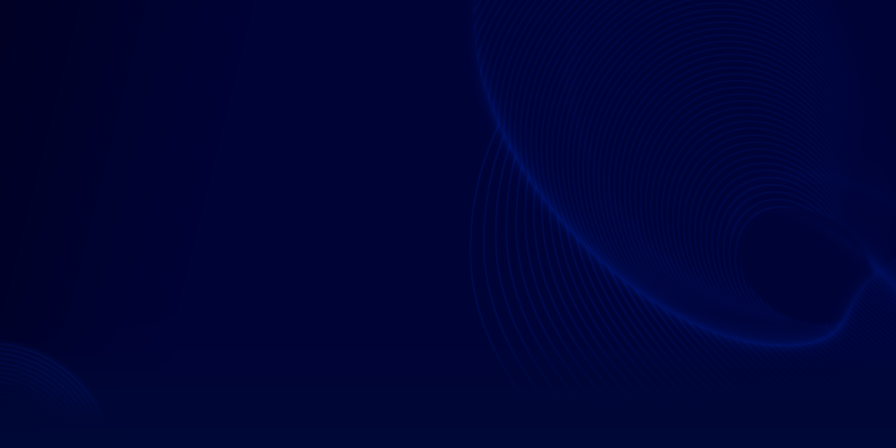
Write a Shadertoy shader that draws this background.

```glsl
#define LINE_WIDTH 0.0009
#define RIDGE_WIDTH 0.010
#define FAN_DENSITY 31.0
#define SHELL_DENSITY 84.0
#define CORNER_DENSITY 95.0
#define CURVE_STEPS 24
#define NIGHT vec3(0.0, 0.004, 0.140)
#define NAVY vec3(0.0, 0.010, 0.210)
#define DUSK vec3(0.0, 0.033, 0.215)
#define GLOW vec3(0.0, 0.075, 0.240)

vec2 bezier(vec2 a, vec2 b, vec2 c, vec2 d, float t) {
    float s = 1.0 - t;
    return s * s * s * a + 3.0 * s * t * (s * b + t * c) + t * t * t * d;
}

// Distance to a cubic curve in x, side of the curve in y (+1 is left)
vec2 curveDistance(vec2 p, vec2 a, vec2 b, vec2 c, vec2 d) {
    vec2 nearest = vec2(1e3, 1.0);
    vec2 start = a;
    for (int i = 1; i <= CURVE_STEPS; i++) {
        vec2 end = bezier(a, b, c, d, float(i) / float(CURVE_STEPS));
        vec2 along = end - start;
        vec2 rel = p - start;
        float h = clamp(dot(rel, along) / dot(along, along), 0.0, 1.0);
        float dist = length(rel - along * h);
        if (dist < nearest.x) {
            nearest = vec2(dist, along.x * rel.y - along.y * rel.x > 0.0 ? 1.0 : -1.0);
        }
        start = end;
    }
    return nearest;
}

// Thin lines at whole values of a field, averaged out where too dense
float contours(float field, float pixel) {
    float slope = max(fwidth(field), 1e-4);
    float dist = abs(fract(field + 0.5) - 0.5) / slope * pixel;
    float line = 1.0 - smoothstep(LINE_WIDTH, LINE_WIDTH + 1.1 * pixel, dist);
    return mix(line, 0.2, smoothstep(0.3, 0.6, slope));
}

// Lines that leave the ridge and sweep down to the right
float fanLines(vec2 p, float pixel) {
    const float bend = 1.1, shift = 0.6;
    vec2 q = p - vec2(1.05, 0.44);
    float upper = max(q.y - shift * q.x, 0.0);
    q.x += 0.4 * upper * upper;
    float a = bend * shift * shift;
    float b = 1.0 - 2.0 * bend * shift * q.y;
    float c = bend * q.y * q.y - q.x;
    float k = (sqrt(max(b * b - 4.0 * a * c, 0.0)) - b) / (2.0 * a);
    float field = FAN_DENSITY * k + 80.0 * k * k;
    float fade = smoothstep(0.06, 0.32, p.y) * (1.0 - 0.4 * smoothstep(1.3, 1.9, p.x));
    return contours(field, pixel) * step(-0.012, k) * step(1.0, p.x) * fade;
}

// Nested ovals that meet at the lower right, tilted steeper on the left
float shellLines(vec2 p, float pixel) {
    vec2 q = p - vec2(1.87, 0.26);
    float u = max(dot(q, vec2(-0.62, 0.78)), 0.02);
    float v = 1.5 * dot(q, vec2(-0.78, -0.62));
    float k = (u * u + v * v) / (2.0 * u);
    float tilt = 0.25 * p.y * (1.0 - smoothstep(1.0, 2.0, p.x));
    return contours(SHELL_DENSITY * (k + tilt), pixel) * (1.0 - smoothstep(0.55, 0.75, k));
}

// Arcs in the lower left corner
float cornerLines(vec2 p, float pixel) {
    float r = length(p - vec2(-0.03, -0.05));
    float inside = 1.0 - smoothstep(0.288, 0.296, r);
    float fade = smoothstep(0.12, 0.29, r) * smoothstep(0.04, 0.16, p.y);
    return (0.18 + 0.4 * contours(r * CORNER_DENSITY, pixel)) * inside * fade;
}

void mainImage(out vec4 fragColor, in vec2 fragCoord) {
    float pixel = 1.0 / iResolution.y;
    vec2 p = fragCoord * pixel;

    // Background gradients
    vec3 color = mix(NIGHT, NAVY, smoothstep(-0.1, 0.65, p.x + 0.25 * (1.0 - p.y)));
    color = mix(color, DUSK, 0.9 * (1.0 - smoothstep(0.0, 0.3, p.y)));

    // Main ridge and its upturned tail
    vec2 ridge = curveDistance(p, vec2(1.06, 1.02), vec2(1.01, 0.64), vec2(1.48, 0.18), vec2(1.80, 0.232));
    vec2 tail = curveDistance(p, vec2(1.80, 0.232), vec2(1.91, 0.25), vec2(1.87, 0.32), vec2(1.955, 0.39));
    if (tail.x < ridge.x) ridge = tail;
    float inner = smoothstep(-pixel, pixel, ridge.x * ridge.y);

    // Softer folds around the opening
    float fold = curveDistance(p, vec2(1.28, 0.92), vec2(1.23, 0.65), vec2(1.45, 0.34), vec2(1.74, 0.29)).x;
    float brim = curveDistance(p, vec2(1.67, 0.525), vec2(1.80, 0.55), vec2(1.90, 0.46), vec2(2.01, 0.35)).x;
    float veil = curveDistance(p, vec2(1.64, 0.49), vec2(1.63, 0.62), vec2(1.83, 0.66), vec2(2.02, 0.53)).x;

    // Dark oval opening
    vec2 q = p - vec2(1.80, 0.405);
    vec2 oval = vec2(dot(q, vec2(0.87, -0.5)) / 0.16, dot(q, vec2(0.5, 0.87)) / 0.12);
    float outside = smoothstep(0.94, 1.04, length(oval));

    // Line work on both sides of the ridge
    float light = mix(0.32 * fanLines(p, pixel), 0.22 * shellLines(p, pixel) * outside, inner);
    light += 0.6 * cornerLines(p, pixel);

    // Glows
    float ridgeFade = 1.0 - 0.75 * smoothstep(0.68, 0.98, p.y);
    ridgeFade *= 1.0 - 0.6 * smoothstep(1.86, 1.96, p.x);
    light += 0.55 * exp(-ridge.x / RIDGE_WIDTH) * ridgeFade;
    light += 0.16 * exp(-ridge.x / 0.045) * inner * outside * ridgeFade;
    light += 0.08 * exp(-fold / 0.025) * outside;
    light += 0.45 * exp(-brim / 0.016) * smoothstep(1.62, 1.92, p.x) * mix(0.4, 1.0, outside);
    light += 0.10 * exp(-veil / 0.022) * outside;

    fragColor = vec4(color + GLOW * light, 1.0);
}
```
